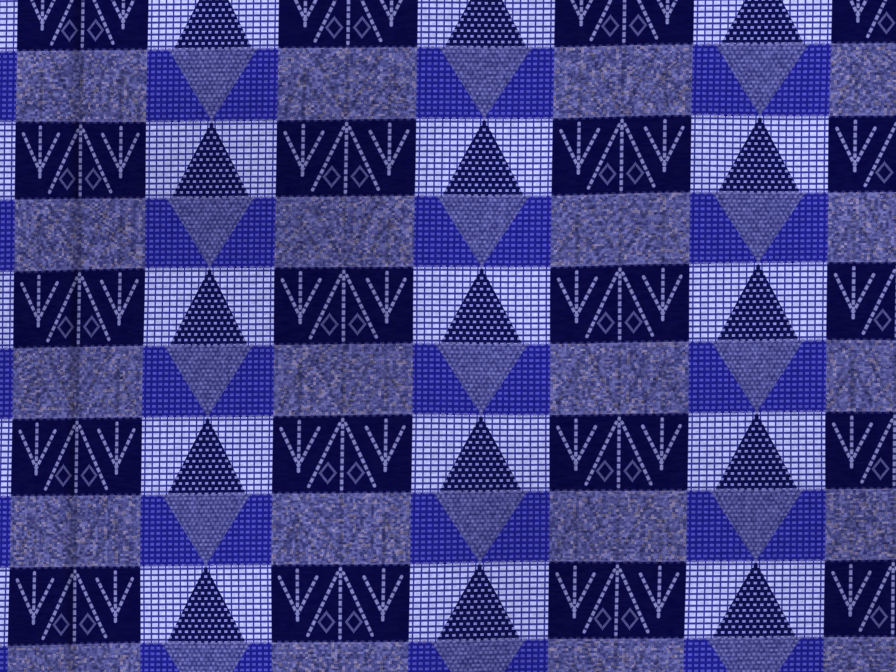
Write a Shadertoy shader that draws this pattern.

```glsl
// Woven indigo cloth: a checker of dark stitched panels, grainy panels and
// columns of paired triangles. Two warped repeat coordinates select a panel,
// each panel is filled by periodic thread functions, then grain and wear follow.

const vec2 REPEAT = vec2(0.411, 0.221);   // repeat size in canvas heights
const float UPPER = 0.52;                 // share of a repeat taken by the upper row
const vec3 NAVY = vec3(0.035, 0.035, 0.235);
const vec3 INDIGO = vec3(0.07, 0.08, 0.37);
const vec3 ROYAL = vec3(0.11, 0.11, 0.51);
const vec3 SLATE = vec3(0.19, 0.20, 0.46);
const vec3 LILAC = vec3(0.46, 0.46, 0.70);
const vec3 PALE = vec3(0.70, 0.72, 0.93);

float hash(vec2 p) {
    return fract(sin(dot(p, vec2(127.1, 311.7))) * 43758.5453);
}

float noise(vec2 p) {
    vec2 i = floor(p), f = fract(p);
    f = f * f * (3.0 - 2.0 * f);
    return mix(mix(hash(i), hash(i + vec2(1, 0)), f.x),
               mix(hash(i + vec2(0, 1)), hash(i + vec2(1, 1)), f.x), f.y);
}

// Signed distance to the middle of the nearest repeat, from -0.5 to 0.5
float centred(float x) { return fract(x + 0.5) - 0.5; }

// 1 inside (d < 0), 0 outside, softened by aa
float inside(float d, float aa) { return 1.0 - smoothstep(-aa, aa, d); }

// Periodic thread covering the given share of each unit
float thread(float x, float share, float aa) {
    return inside(abs(centred(x)) - 0.5 * share, aa);
}

// Dashed stitch line from a to b
float stitch(vec2 p, vec2 a, vec2 b, float aa) {
    vec2 ab = b - a;
    float len = length(ab);
    float h = clamp(dot(p - a, ab) / (len * len), 0.0, 1.0);
    float dash = thread(h * len * 10.0, 0.68, aa * 7.0);
    return inside(length(p - a - ab * h) - 0.026, aa) * mix(0.3, 1.0, dash);
}

// Mirrored fan: centre stem, spreading leg, side stem with two branches, lozenge
float fan(vec2 p, float aa) {
    p.x = abs(p.x);
    float m = stitch(p, vec2(0.0, 0.06), vec2(0.0, 1.06), aa);
    m = max(m, stitch(p, vec2(0.04, 0.12), vec2(0.47, 1.02), aa));
    m = max(m, stitch(p, vec2(0.62, 0.08), vec2(0.62, 0.80), aa));
    m = max(m, stitch(p, vec2(0.62, 0.72), vec2(0.34, 0.18), aa));
    m = max(m, stitch(p, vec2(0.62, 0.72), vec2(0.88, 0.18), aa));
    vec2 q = abs(p - vec2(0.2, 0.83));
    float ring = inside(abs(q.x + q.y * 0.8 - 0.11) - 0.025, aa);
    return max(m, ring * 0.55);
}

// Staggered dots, one per unit
float dots(vec2 p, float share, float aa) {
    p.x += 0.5 * mod(floor(p.y + 0.5), 2.0);
    return thread(p.x, share, aa) * thread(p.y, share, aa);
}

// Pale ribbed panel with a dark dotted triangle pointing up
vec3 paleTriangle(vec2 p, float aa) {
    float rib = thread(p.y * 13.0, 0.70, aa * 11.0) * thread(p.x * 9.0, 0.83, aa * 8.0);
    vec3 ground = mix(vec3(0.19, 0.20, 0.54), PALE, rib);
    float spot = dots(p * vec2(10.0, 14.0), 0.52, aa * 9.0);
    vec3 fill = mix(INDIGO * 0.75, vec3(0.48, 0.49, 0.77), spot);
    return mix(ground, fill, inside(abs(p.x) - 0.6 * p.y, aa));
}

// Royal panel of fine ribs with a grey triangle pointing down
vec3 royalTriangle(vec2 p, float grain, float aa) {
    float rib = thread(p.y * 13.0, 0.5, aa * 11.0) * thread(p.x * 11.0, 0.65, aa * 9.0);
    vec3 ground = mix(ROYAL, vec3(0.29, 0.30, 0.69), rib);
    float spot = dots(p * vec2(14.0, 17.0), 0.6, aa * 12.0);
    vec3 fill = mix(SLATE, LILAC, 0.5 * spot + 0.35 * grain);
    return mix(ground, fill, inside(abs(p.x) - 0.68 * (1.0 - p.y), aa));
}

void mainImage(out vec4 fragColor, in vec2 fragCoord) {
    vec2 p = fragCoord / iResolution.y;
    p.y = 1.0 - p.y;
    float px = 1.0 / iResolution.y;

    // Slight skew, tighter left edge and hand-woven waver
    vec2 w = p + 0.004 * (vec2(noise(p * 5.0), noise(p * 5.0 + 31.0)) - 0.5);
    w.x += 0.013 * p.y - 0.053 * max(0.415 - p.x, 0.0);
    w.y += 0.009 * p.x;
    vec2 uv = (w - vec2(0.415, 0.182)) / REPEAT;

    // Local panel coordinates: x from -1 to 1, y from 0 at the top to 1
    float darkX = 4.0 * centred(uv.x - 0.25);
    float triX = 4.0 * centred(uv.x - 0.75);
    float row = fract(uv.y);
    float upY = row / UPPER, lowY = (row - UPPER) / (1.0 - UPPER);
    float aa = 4.0 * px / REPEAT.x;
    float rowEdge = abs(centred(uv.y - 0.5 * UPPER)) - 0.5 * UPPER;
    float upper = inside(rowEdge, px / REPEAT.y);
    float darkCol = inside(abs(darkX) - 1.0, aa);

    // Thread grain
    float grain = noise(w * vec2(250.0, 290.0));
    float fleck = hash(floor(w * vec2(230.0, 270.0)));

    // Four panels
    vec3 fanPanel = mix(NAVY, vec3(0.55, 0.56, 0.78), 0.85 * fan(vec2(darkX, upY * 1.12), aa));
    vec3 grainy = mix(SLATE * 0.9, LILAC, 0.6 * grain + 0.4 * fleck);
    grainy += vec3(0.06, 0.03, -0.05) * step(0.8, fleck);
    grainy *= 1.0 - 0.22 * fan(vec2(darkX, (1.0 - lowY) * 1.12), aa * 1.5);
    vec3 pale = paleTriangle(vec2(triX, upY), aa);
    vec3 royal = royalTriangle(vec2(triX, lowY), grain, aa);
    vec3 col = mix(mix(royal, pale, upper), mix(grainy, fanPanel, upper), darkCol);

    // Dashed seam along row joins
    float seam = inside(abs(rowEdge) - 0.012, px / REPEAT.y) * thread(uv.x * 36.0, 0.55, aa * 9.0);
    col = mix(col, LILAC, seam * mix(0.65, 0.3, darkCol));

    // Uneven dye, worn threads and a soft crease on the left
    col *= 0.86 + 0.16 * noise(p * 4.0 + 7.0) + 0.16 * grain;
    col += 0.025 * (noise(w * vec2(90.0, 300.0)) - 0.5);
    col *= 1.0 - 0.2 * exp(-pow((w.x - 0.10) / 0.008, 2.0));
    fragColor = vec4(clamp(col, 0.0, 1.0), 1.0);
}
```
